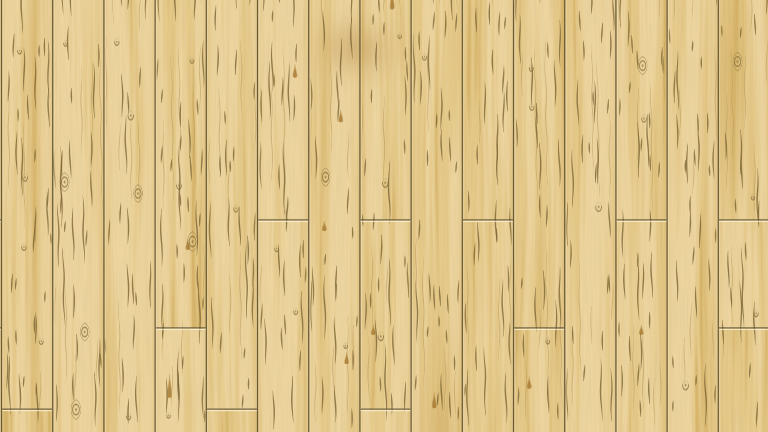
Write a WebGL 2 fragment shader that draws this texture.

```glsl
#version 300 es
precision highp float;
// Pale wooden floor: fifteen upright planks with end joints, grain, cracks and knots.
uniform vec2 u_resolution;
out vec4 fragColor;

const float PLANKS = 15.0;
const float ASPECT = 16.0 / 9.0;
const float PLANK_W = ASPECT / PLANKS;
const vec3 LIGHT = vec3(0.92, 0.825, 0.615);
const vec3 HONEY = vec3(0.89, 0.78, 0.53);
const vec3 GOLD = vec3(0.82, 0.68, 0.38);
const vec3 CRACK = vec3(0.46, 0.37, 0.18);
const vec3 AMBER = vec3(0.64, 0.46, 0.18);
const vec3 SEAM = vec3(0.32, 0.28, 0.18);
const vec3 BEVEL = vec3(0.98, 0.94, 0.81);

// End joint heights, and one bit per plank telling which planks have them.
const float JOINT_Y[3] = float[3](0.491, 0.241, 0.053);
const int JOINT_BITS[3] = int[3](21152, 17416, 145);

vec2 hash2(vec2 p) {
  vec3 q = fract(p.xyx * vec3(0.1031, 0.1030, 0.0973));
  q += dot(q, q.yzx + 33.33);
  return fract((q.xx + q.yz) * q.zy);
}

float gradientNoise(vec2 p) {
  vec2 i = floor(p), f = p - i;
  vec2 u = f * f * f * (f * (f * 6.0 - 15.0) + 10.0);
  vec2 o = vec2(0.0, 1.0);
  float a = dot(hash2(i) * 2.0 - 1.0, f);
  float b = dot(hash2(i + o.yx) * 2.0 - 1.0, f - o.yx);
  float c = dot(hash2(i + o) * 2.0 - 1.0, f - o);
  float d = dot(hash2(i + 1.0) * 2.0 - 1.0, f - 1.0);
  return mix(mix(a, b, u.x), mix(c, d, u.x), u.y);
}

// Coverage of a line of given half width, smoothed over one pixel.
float stroke(float dist, float halfWidth, float px) {
  return clamp((halfWidth - abs(dist)) / px + 0.5, 0.0, 1.0);
}

float stain(vec2 p, vec2 center, vec2 radius) {
  vec2 q = (p - center) / radius;
  return exp(-dot(q, q));
}

// Thin tapered splits, at most one per cell.
float cracks(vec2 p, vec2 cell, float halfWidth, float chance, float seed, float px) {
  vec2 id = floor(p / cell);
  vec2 a = hash2(id + seed), b = hash2(id + seed + 57.3);
  float len = cell.y * mix(0.1, 0.45, b.x * b.x);
  vec2 center = vec2(mix(0.15, 0.85, a.x) * cell.x, mix(len, cell.y - len, a.y));
  vec2 q = p - id * cell - center;
  q.x += 0.0014 * sin(q.y * 55.0 + a.x * 40.0) + q.y * (b.x - 0.5) * 0.04;
  float t = q.y / len;
  float taper = max(1.0 - t * t, 0.0);
  return stroke(q.x, halfWidth * taper, px) * smoothstep(0.0, 0.25, taper) * step(b.y, chance);
}

// Small looped outlines, some with a second ring, around a dark pip.
float knots(vec2 p, vec2 cell, float chance, float seed, float px) {
  vec2 id = floor(p / cell);
  vec2 a = hash2(id + seed), b = hash2(id + seed + 21.7);
  vec2 q = p - (id + mix(vec2(0.22), vec2(0.78), a)) * cell;
  float r = mix(0.004, 0.008, b.x);
  float d = length(q * vec2(1.0, 0.65));
  float open = 1.0 - 0.85 * smoothstep(-0.2, 0.8, q.y / r) * step(b.x, 0.7);
  float ring = stroke(d - r, 0.0009, px) * open;
  float outer = stroke(d + abs(q.x) * 0.3 - r * 1.9, 0.0007, px) * step(0.7, b.x) * 0.6;
  float pip = stroke(d, r * 0.3, px) * 0.7;
  return max(max(ring, outer), pip) * step(b.y, chance);
}

// Resin marks shaped like drops with a pointed top.
float resin(vec2 p, vec2 cell, float chance, float seed, float px) {
  vec2 id = floor(p / cell);
  vec2 a = hash2(id + seed), b = hash2(id + seed + 11.9);
  vec2 q = p - (id + mix(vec2(0.2), vec2(0.8), a)) * cell;
  float t = clamp(q.y / mix(0.025, 0.06, b.x) + 0.4, 0.0, 1.0);
  float halfWidth = 0.017 * sqrt(t) * (1.0 - t) * (1.0 - t);
  return stroke(q.x, halfWidth, px * 1.5) * smoothstep(0.0, 0.08, t * (1.0 - t)) * step(b.y, chance);
}

vec3 woodColor(vec2 p, vec2 board) {
  vec2 tone = hash2(board * 7.0 + 3.0);
  vec2 q = p + tone * 13.0;
  q.x += 0.008 * gradientNoise(q * vec2(5.0, 2.5));
  float broad = gradientNoise(q * vec2(26.0, 0.9));
  float fine = gradientNoise(q * vec2(110.0, 2.2));
  float fiber = gradientNoise(q * vec2(260.0, 9.0));
  float grain = broad + 0.5 * fine + (tone.x - 0.55) * 0.35;
  vec3 col = mix(LIGHT, HONEY, smoothstep(-0.2, 0.2, grain));
  col = mix(col, GOLD, 0.75 * smoothstep(0.22, 0.6, grain + 0.2 * fine));
  float streaks = stain(p, vec2(0.075, 0.6), vec2(0.017, 0.6))
    + stain(p, vec2(1.69, 0.85), vec2(0.035, 0.25)) + stain(p, vec2(1.02, 0.0), vec2(0.04, 0.2));
  col = mix(col, GOLD, min(streaks, 1.0) * (0.6 + 0.5 * fine));
  col = mix(col, AMBER, 0.28 * stain(p, vec2(0.82, 0.89), vec2(0.08, 0.06)));
  return col * (1.0 + 0.035 * fiber);
}

void main() {
  float px = 1.0 / u_resolution.y;
  vec2 p = gl_FragCoord.xy / u_resolution * vec2(ASPECT, 1.0) - vec2(0.0035, 0.0);
  float plank = mod(floor(p.x / PLANK_W), PLANKS);
  float side = p.x - PLANK_W * floor(p.x / PLANK_W + 0.5);

  // End joints divide a plank into boards.
  float section = 0.0, joint = 0.0, bevel = 0.0;
  for (int i = 0; i < 3; i++) {
    float has = float((JOINT_BITS[i] >> int(plank)) & 1);
    float dy = p.y - JOINT_Y[i];
    section += has * step(dy, 0.0);
    joint = max(joint, has * stroke(dy, 0.0013, px));
    bevel = max(bevel, has * stroke(dy + 0.0035, 0.0013, px));
  }
  vec3 col = woodColor(p, vec2(plank, section));

  // Cracks and marks, from long faint lines to short dark ones.
  col = mix(col, GOLD * 0.85, 0.55 * cracks(p, vec2(PLANK_W / 5.0, 0.46), 0.0011, 0.6, 4.0, px));
  for (float i = 0.0; i < 3.0; i++) {
    vec2 cell = vec2(PLANK_W / (3.0 + i), 0.23 - 0.045 * i);
    col = mix(col, CRACK, 0.75 * cracks(p, cell, 0.0017, 0.36, 31.0 + 17.0 * i, px));
  }
  col = mix(col, AMBER, 0.8 * resin(p, vec2(PLANK_W, 0.31), 0.28, 8.0, px));
  col = mix(col, CRACK, 0.75 * knots(p, vec2(PLANK_W, 0.16), 0.4, 63.0, px));

  // Shaded plank edges, then bevels and dark seams.
  col = mix(col, GOLD, 0.4 * exp(-abs(side) / 0.006));
  col = mix(col, BEVEL, max(0.85 * bevel, 0.4 * stroke(side - 0.0035, 0.001, px)));
  col = mix(col, SEAM, 0.85 * max(joint, stroke(side, 0.0014, px)));
  fragColor = vec4(col, 1.0);
}
```
